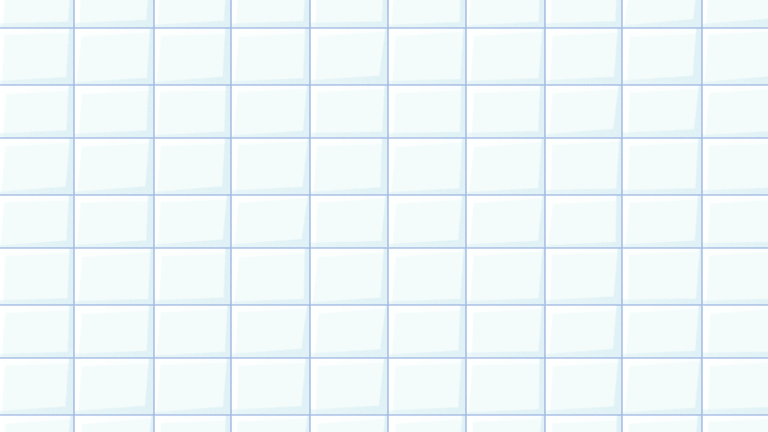
This pattern is drawn by a Shadertoy shader. Its source:

```glsl
// Pale glazed wall tiles with slanted bevels and thin, grainy blue joints.

// Lengths are in units of 1/432 of the canvas height.
const float VIEW_HEIGHT = 432.0;
const vec2 GRID_ORIGIN = vec2(74.0, 17.0);
const vec2 TILE_PITCH = vec2(78.5, 55.0);
const float JOINT_HALF_WIDTH = 0.7;

const vec3 FACE_COLOR = vec3(0.953, 0.984, 0.984);
const vec3 LIGHT_COLOR = vec3(0.995, 1.0, 1.0);
const vec3 SHADE_COLOR = vec3(0.875, 0.947, 0.963);
const vec3 JOINT_COLOR = vec3(0.55, 0.655, 0.86);

vec4 hash4(vec2 cell) {
    vec4 q = fract(cell.xyxy * vec4(0.1031, 0.1030, 0.0973, 0.1099));
    q += dot(q, q.wzxy + 33.33);
    return fract((q.xxyz + q.yzzw) * q.zywx);
}

float gradientDot(vec2 corner, vec2 offset) {
    float angle = 6.28318 * hash4(corner).x;
    return dot(vec2(cos(angle), sin(angle)), offset);
}

float gradientNoise(vec2 p) {
    vec2 i = floor(p);
    vec2 f = p - i;
    vec2 u = f * f * f * (f * (f * 6.0 - 15.0) + 10.0);
    vec2 e = vec2(0.0, 1.0);
    float low = mix(gradientDot(i, f), gradientDot(i + e.yx, f - e.yx), u.x);
    float high = mix(gradientDot(i + e, f - e), gradientDot(i + 1.0, f - 1.0), u.x);
    return mix(low, high, u.y);
}

// Joint positions: alternate joints sit slightly off the regular pitch.
vec2 jointPosition(vec2 index) {
    vec2 drift = vec2(2.0 - 0.5 * index.x, 2.0);
    return GRID_ORIGIN + TILE_PITCH * index + mod(index, 2.0) * drift;
}

vec2 tileIndex(vec2 p) {
    vec2 index = floor((p - GRID_ORIGIN) / TILE_PITCH);
    index -= vec2(lessThan(p, jointPosition(index)));
    return index + vec2(greaterThanEqual(p, jointPosition(index + 1.0)));
}

// Coverage of the region where the signed distance is negative.
float coverage(float dist, float pixel) {
    return clamp(0.5 - dist / pixel, 0.0, 1.0);
}

// Raised face: lit along the left and top, shaded along the right and bottom.
vec3 tileColor(vec2 fromLow, vec2 fromHigh, vec4 rnd, float grain, float pixel) {
    vec2 uv = fromLow / (fromLow + fromHigh);
    float left = fromLow.x - mix(2.0 + 4.0 * rnd.x, 7.0 + 2.5 * rnd.y, uv.y);
    float top = fromHigh.y - mix(7.0 + 3.0 * rnd.y, 3.0 + 3.0 * rnd.z, uv.x);
    float right = fromHigh.x - mix(6.0 + 4.0 * rnd.w, 2.0 + 4.0 * rnd.z, uv.y);
    float bottom = fromLow.y - mix(2.5 + 3.0 * rnd.x, 6.0 + 4.0 * rnd.w, uv.x);

    float soft = pixel + 0.5;
    float light = coverage(min(left, top), soft) * mix(1.0, 0.7, uv.x);
    float shade = coverage(min(right, bottom) + 0.8 * grain, soft);
    shade *= clamp(mix(0.55, 1.0, uv.x) + 0.35 * grain, 0.0, 1.0);
    return mix(mix(FACE_COLOR, LIGHT_COLOR, light), SHADE_COLOR, shade);
}

// Thin joints with broken ink, denser where they cross.
float jointInk(vec2 edgeDistance, float grain, float pixel) {
    vec2 d = edgeDistance - JOINT_HALF_WIDTH + 0.35 * grain;
    float across = coverage(d.x, pixel);
    float down = coverage(d.y, pixel);
    float density = 0.82 + 0.35 * grain;
    return max(across, 0.92 * down) * density + 0.25 * across * down;
}

void mainImage(out vec4 fragColor, in vec2 fragCoord) {
    float pixel = VIEW_HEIGHT / iResolution.y;
    vec2 p = fragCoord * pixel;

    vec2 index = tileIndex(p);
    vec2 fromLow = p - jointPosition(index);
    vec2 fromHigh = jointPosition(index + 1.0) - p;
    float grain = gradientNoise(p * 0.55);

    vec3 color = tileColor(fromLow, fromHigh, hash4(index + 17.0), grain, pixel);
    float ink = jointInk(min(fromLow, fromHigh), grain, pixel);
    color = mix(color, JOINT_COLOR, clamp(ink, 0.0, 1.0));
    fragColor = vec4(color, 1.0);
}
```
